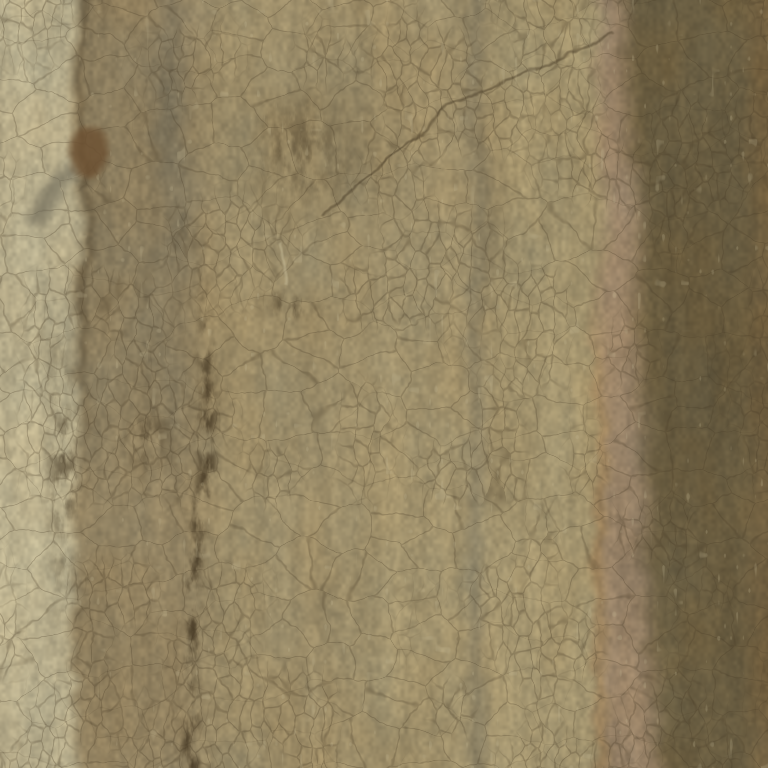
Write a Shadertoy shader that draws this texture.

```glsl
// Weathered, painted wooden board: broad vertical bands of ochre and grey-brown,
// overlaid with stretched noise for fibres, Voronoi borders for hairline cracks,
// and a few soft stains, a knot and a long scratch.

const vec3 PALE   = vec3(0.71, 0.67, 0.54);
const vec3 LIGHT  = vec3(0.64, 0.58, 0.43);
const vec3 OCHRE  = vec3(0.605, 0.545, 0.405);
const vec3 BROWN  = vec3(0.56, 0.50, 0.375);
const vec3 PINK   = vec3(0.59, 0.505, 0.40);
const vec3 RUST   = vec3(0.58, 0.44, 0.27);
const vec3 SHADOW = vec3(0.405, 0.355, 0.245);
const vec3 GREY   = vec3(0.44, 0.42, 0.35);
const vec3 DARK   = vec3(0.27, 0.22, 0.14);

float hash(vec2 p) {
    vec3 q = fract(p.xyx * 0.1031);
    q += dot(q, q.yzx + 33.33);
    return fract((q.x + q.y) * q.z);
}

float noise(vec2 p) {
    vec2 i = floor(p), f = fract(p);
    f = f * f * (3.0 - 2.0 * f);
    float low = mix(hash(i), hash(i + vec2(1, 0)), f.x);
    float high = mix(hash(i + vec2(0, 1)), hash(i + vec2(1, 1)), f.x);
    return mix(low, high, f.y);
}

float fbm(vec2 p) {
    float sum = 0.0, weight = 0.5;
    for (int i = 0; i < 4; i++) {
        sum += weight * noise(p);
        p = p * 2.03 + 17.7;
        weight *= 0.5;
    }
    return sum / 0.9375;
}

// Thin line along the borders of jittered cells
float cracks(vec2 p, float width) {
    vec2 cell = floor(p);
    float nearest = 9.0, second = 9.0;
    for (int y = -1; y <= 1; y++)
    for (int x = -1; x <= 1; x++) {
        vec2 id = cell + vec2(x, y);
        vec2 site = id + vec2(hash(id), hash(id + 57.3));
        float d = distance(p, site);
        second = min(second, max(nearest, d));
        nearest = min(nearest, d);
    }
    return 1.0 - smoothstep(0.0, width, second - nearest);
}

// Soft vertical stripe
float stripe(float x, float center, float width) {
    float d = (x - center) / width;
    return exp(-d * d);
}

// Soft elliptical stain
float stain(vec2 p, vec2 center, vec2 size) {
    vec2 d = (p - center) / size;
    return exp(-dot(d, d));
}

float segment(vec2 p, vec2 a, vec2 b, float width) {
    vec2 pa = p - a, ba = b - a;
    float t = clamp(dot(pa, ba) / dot(ba, ba), 0.0, 1.0);
    return 1.0 - smoothstep(0.0, width, length(pa - ba * t));
}

// Broad vertical colour bands, left to right
vec3 bands(vec2 p, float patchy) {
    float x = p.x + 0.014 * (noise(vec2(3.0, p.y * 7.0)) - 0.5)
                  + 0.012 * (noise(p * vec2(30.0, 45.0)) - 0.5);
    float shadowEdge = mix(0.855, 0.815, p.y);
    vec3 col = mix(PALE, BROWN, smoothstep(0.088, 0.112, x));
    col = mix(col, OCHRE, smoothstep(0.23, 0.31, x));
    col = mix(col, LIGHT, 0.75 * smoothstep(0.40, 0.52, x) * smoothstep(0.8, 0.2, p.y));
    col = mix(col, LIGHT, smoothstep(0.63, 0.67, x));
    col = mix(col, PINK, smoothstep(0.765, 0.80, x));
    col = mix(col, RUST, 0.4 * stripe(x, 0.782, 0.009) * smoothstep(0.75, 0.3, p.y));
    col = mix(col, GREY, 0.42 * stripe(x, 0.622, 0.014) * (0.4 + patchy));
    col = mix(col, GREY, 0.5 * stripe(x, 0.225, 0.025) * smoothstep(0.3, 0.85, p.y));
    col = mix(col, DARK, 0.3 * stripe(x, 0.11, 0.006) * smoothstep(0.25, 0.7, p.y));
    col = mix(col, SHADOW, smoothstep(-0.022, 0.022, x - shadowEdge));
    return mix(col, RUST, 0.22 * smoothstep(0.96, 1.0, x));
}

void mainImage(out vec4 fragColor, in vec2 fragCoord) {
    vec2 uv = fragCoord / iResolution.xy;
    float patchy = fbm(uv * vec2(9.0, 6.0));
    vec2 bent = uv + 0.018 * (vec2(fbm(uv * 28.0), fbm(uv * 28.0 + 40.0)) - 0.5);
    vec3 col = bands(uv, patchy);

    // Fibres and mottling
    float fibre = noise(uv * vec2(110.0, 9.0)) + noise(uv * vec2(62.0, 4.0) + 9.0) - 1.0;
    float grain = noise(uv * vec2(170.0, 85.0)) + noise(uv * vec2(210.0, 190.0)) - 1.0;
    col *= 1.0 + 0.055 * fibre + 0.10 * grain + 0.16 * (patchy - 0.5);
    col += vec3(0.03, 0.0, -0.03) * (fbm(uv * vec2(22.0, 12.0) + 5.0) - 0.5);

    // Hairline cracks in two sizes
    float worn = smoothstep(0.35, 0.7, noise(uv * vec2(17.0, 13.0) + 31.0));
    float fine = cracks(bent * vec2(58.0, 34.0), 0.16) * worn;
    float wide = cracks(bent * vec2(17.0, 23.0) + 8.0, 0.055) * (1.0 - 0.6 * worn);
    col = mix(col, DARK, 0.26 * fine + 0.24 * wide);

    // Ragged dark seams
    float ragged = smoothstep(0.35, 0.75, fbm(uv * vec2(75.0, 38.0)));
    float seamX = 0.248 + 0.022 * stripe(uv.y, 0.5, 0.22);
    float seam = stripe(bent.x, seamX, 0.011) * smoothstep(0.72, 0.45, uv.y);
    float flaking = stripe(bent.x, 0.085, 0.02) * stripe(uv.y, 0.38, 0.14);
    col = mix(col, DARK, ragged * (0.85 * seam + 0.6 * flaking));

    // Stains and knot
    col = mix(col, DARK, 0.8 * ragged * stain(bent, vec2(0.38, 0.60), vec2(0.022, 0.017)));
    col = mix(col, DARK, 0.65 * ragged * stain(bent, vec2(0.19, 0.43), vec2(0.025, 0.035)));
    col = mix(col, DARK, 0.45 * ragged * stain(bent, vec2(0.39, 0.80), vec2(0.06, 0.06)));
    col = mix(col, GREY, 0.6 * segment(bent, vec2(0.05, 0.72), vec2(0.09, 0.78), 0.022));
    vec2 knot = (bent - vec2(0.113, 0.803)) / vec2(0.028, 0.036);
    col = mix(col, vec3(0.42, 0.31, 0.19), 0.8 * smoothstep(1.15, 0.6, length(knot)));

    // Long scratch and pale chips
    float scratch = segment(bent, vec2(0.42, 0.72), vec2(0.58, 0.86), 0.0035);
    scratch = max(scratch, segment(bent, vec2(0.58, 0.86), vec2(0.80, 0.955), 0.0035));
    col = mix(col, DARK, 0.45 * scratch);
    float chips = smoothstep(0.87, 0.98, noise(uv * vec2(125.0, 65.0) + 70.0));
    chips = max(chips * 0.5, segment(bent, vec2(0.372, 0.63), vec2(0.368, 0.685), 0.004));
    col = mix(col, PALE * 1.08, 0.5 * chips);

    fragColor = vec4(col, 1.0);
}
```
